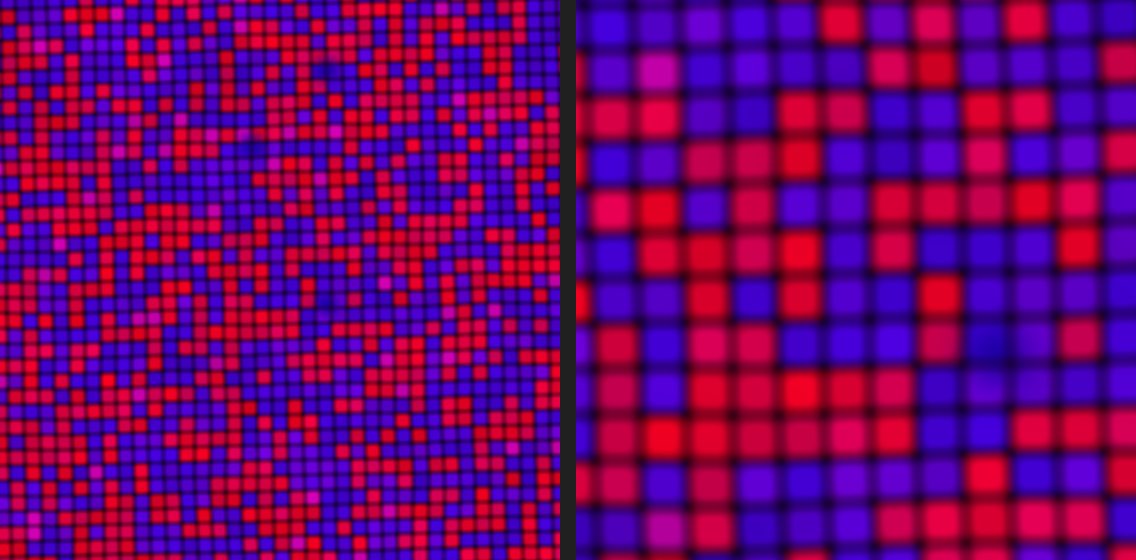
Left, the full canvas; right, a detail of the centre.
This pattern is drawn by a Shadertoy shader. Its source:

```glsl
// Soft red and blue beads packed in a slightly turned grid, 36 across by 37 down.
// Each bead is a blurred rounded square that bleeds into its neighbours;
// hashes pick its colour, and gradient noise bends the rows and groups the hues.

vec2 hash22(vec2 p) {
    vec3 q = fract(p.xyx * vec3(0.1031, 0.1030, 0.0973));
    q += dot(q, q.yzx + 33.33);
    return fract((q.xx + q.yz) * q.zy);
}

float cornerSlope(vec2 corner, vec2 offset) {
    return dot(hash22(corner + 71.0) * 2.0 - 1.0, offset);
}

float gradientNoise(vec2 p) {
    vec2 i = floor(p), f = fract(p);
    vec2 u = f * f * f * (f * (f * 6.0 - 15.0) + 10.0);
    vec2 e = vec2(1.0, 0.0);
    return mix(mix(cornerSlope(i, f), cornerSlope(i + e.xy, f - e.xy), u.x),
               mix(cornerSlope(i + e.yx, f - e.yx), cornerSlope(i + e.xx, f - e.xx), u.x), u.y);
}

vec3 beadColor(vec2 cell) {
    vec2 pick = hash22(cell + 150.0);
    vec2 tone = hash22(cell + 412.0);
    vec3 red = mix(vec3(0.90, 0.0, 0.09), vec3(0.82, 0.0, 0.32), tone.x);
    vec3 blue = mix(vec3(0.24, 0.0, 0.80), vec3(0.41, 0.0, 0.79), tone.x * tone.x);
    float redShare = 0.51 + 0.35 * gradientNoise(cell * 0.23);
    vec3 color = pick.x < redShare ? red : blue;
    // a few beads are magenta
    color = mix(color, vec3(0.78, 0.0, 0.66), step(0.972, pick.y));
    return color * mix(0.90, 1.05, tone.y);
}

// Bead footprint: a rounded square with a wide soft rim
float beadMask(vec2 d) {
    vec2 d4 = d * d * d * d;
    return 1.0 - smoothstep(0.23, 0.66, sqrt(sqrt(d4.x + d4.y)));
}

void mainImage(out vec4 fragColor, in vec2 fragCoord) {
    vec2 p = (fragCoord - 0.5 * iResolution.xy) / iResolution.y;

    // turned grid with gently wavering rows
    float c = cos(0.02), s = sin(0.02);
    vec2 grid = mat2(c, -s, s, c) * p * vec2(36.2, 36.8) + vec2(0.7, 0.86);
    grid += 0.16 * vec2(gradientNoise(p * 7.0), gradientNoise(p * 7.0 + 40.0));

    // overlapping light of the nearest beads
    vec2 home = floor(grid);
    vec3 color = vec3(0.02, 0.0, 0.03);
    for (int y = -1; y <= 1; y++) {
        for (int x = -1; x <= 1; x++) {
            vec2 cell = home + vec2(x, y);
            color += beadColor(cell) * beadMask(grid - cell - 0.5);
        }
    }

    // dark blue stains: centre and radius
    vec3 stains[3] = vec3[3](vec3(-0.051, 0.240, 0.027),
                             vec3(0.084, -0.045, 0.024),
                             vec3(0.086, 0.375, 0.027));
    for (int i = 0; i < 3; i++) {
        vec2 d = (p - stains[i].xy) / stains[i].z;
        float stain = exp(-dot(d, d) * 1.5);
        color = mix(color, vec3(0.10, 0.0, 0.20 + 0.5 * max(color.r, color.b)), 0.85 * stain);
    }

    // slow drift in brightness
    color *= 1.0 + 0.12 * gradientNoise(p * 5.0 + 9.0);
    fragColor = vec4(color, 1.0);
}
```
